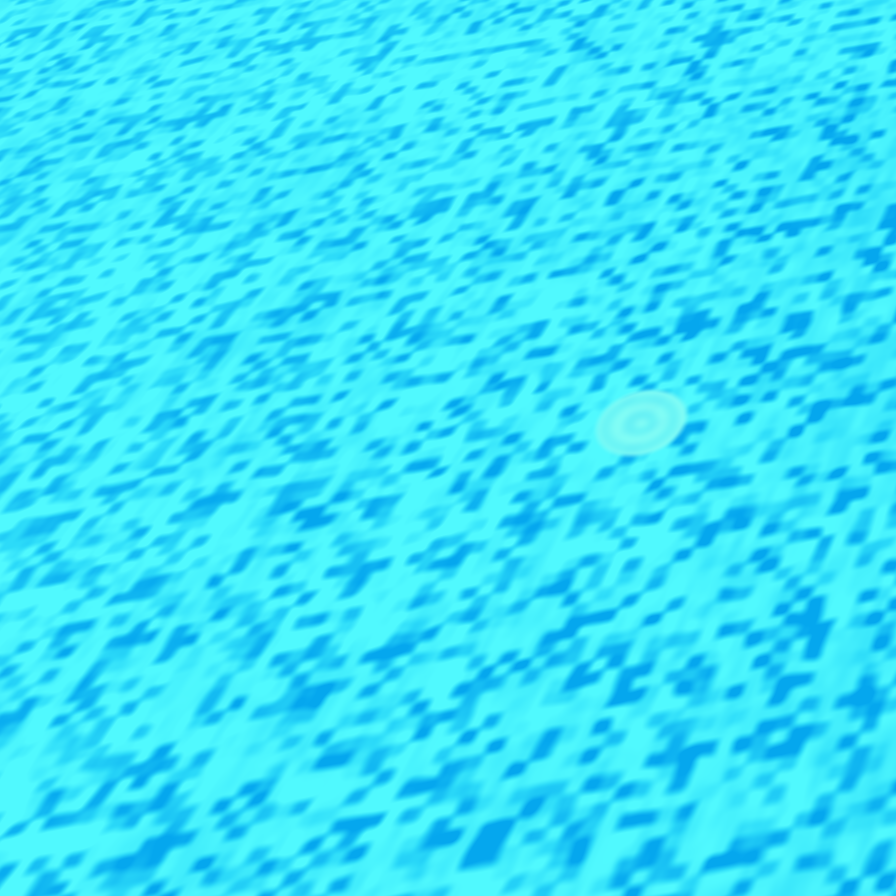
This texture is drawn by a WebGL 2 fragment shader. Its source:

```glsl
#version 300 es
precision highp float;

uniform vec2 u_resolution;
out vec4 fragColor;

#define HORIZON 2.4
#define VANISH_X 2.3
#define TILT 0.17
#define COLUMNS 116.0
#define ROWS 375.0
#define WOBBLE 0.35
#define DARK_START 0.45
#define DARK_FULL 0.98
#define STITCH_DEPTH 1.0
#define PATCH_DEPTH 0.27
#define DISC_CENTER vec2(0.716, 0.528)
#define DISC_RADII vec2(0.054, 0.036)

float hash(vec2 p) {
    return fract(sin(dot(p, vec2(127.1, 311.7))) * 43758.5453);
}

float noise(vec2 p) {
    vec2 i = floor(p), f = smoothstep(0.0, 1.0, fract(p));
    float low = mix(hash(i), hash(i + vec2(1, 0)), f.x);
    float high = mix(hash(i + vec2(0, 1)), hash(i + vec2(1, 1)), f.x);
    return mix(low, high, f.y);
}

// Darkness of one stitch: most are pale, a few are deep blue.
float stitch(vec2 id) {
    return smoothstep(DARK_START, DARK_FULL, hash(id + 17.0));
}

// Stitches with crisp but smooth borders.
float weave(vec2 p) {
    vec2 i = floor(p), f = smoothstep(0.12, 0.88, fract(p));
    float low = mix(stitch(i), stitch(i + vec2(1, 0)), f.x);
    float high = mix(stitch(i + vec2(0, 1)), stitch(i + vec2(1, 1)), f.x);
    return mix(low, high, f.y);
}

vec2 rotate(vec2 p, float angle) {
    float c = cos(angle), s = sin(angle);
    return vec2(c * p.x + s * p.y, c * p.y - s * p.x);
}

// Tilted plane in perspective, measured in stitches.
vec2 clothCoords(vec2 uv) {
    vec2 p = rotate(uv, TILT);
    return vec2((p.x - VANISH_X) * COLUMNS, ROWS) / (HORIZON - p.y);
}

vec3 waterBlue(float tone) {
    vec3 pale = vec3(0.315, 0.975, 0.995);
    vec3 middle = vec3(0.17, 0.855, 0.975);
    vec3 deep = vec3(0.02, 0.655, 0.935);
    return tone < 0.4 ? mix(pale, middle, tone / 0.4)
                      : mix(middle, deep, (tone - 0.4) / 0.6);
}

void main() {
    vec2 uv = gl_FragCoord.xy / u_resolution;
    vec2 cloth = clothCoords(uv);

    // Irregular stitches
    vec2 wobble = vec2(noise(cloth * 0.6 + 5.0), noise(cloth * 0.6 + 41.0)) - 0.5;
    float stitches = weave(cloth + WOBBLE * wobble);

    // Broad patches and short streaks along the columns
    float patches = 0.5 * noise(cloth * vec2(0.11, 0.08))
                  + 0.5 * noise(cloth * vec2(0.35, 0.25) + 9.0);
    float streaks = noise(cloth * vec2(1.5, 0.55) + 73.0) - 0.5;

    // Contrast rises toward the lower right
    float contrast = mix(0.7, 1.06, smoothstep(-0.8, 0.4, uv.x - uv.y));
    float tone = contrast * STITCH_DEPTH * stitches
               + PATCH_DEPTH * (patches - 0.38)
               + 0.22 * streaks + 0.08 * (uv.x - 0.5);
    vec3 color = waterBlue(clamp(tone, 0.0, 1.0));

    // Pale disc with faint rings
    vec2 d = rotate(uv - DISC_CENTER, 0.32) / DISC_RADII;
    float radius = length(d);
    float ring = 0.5 + 0.5 * cos(radius * 13.0 + 0.8 * d.x);
    vec3 discColor = mix(vec3(0.43, 0.96, 0.96), vec3(0.51, 0.99, 0.96), ring);
    color = mix(color, discColor, 0.95 * (1.0 - smoothstep(0.86, 1.06, radius)));

    fragColor = vec4(color, 1.0);
}
```
